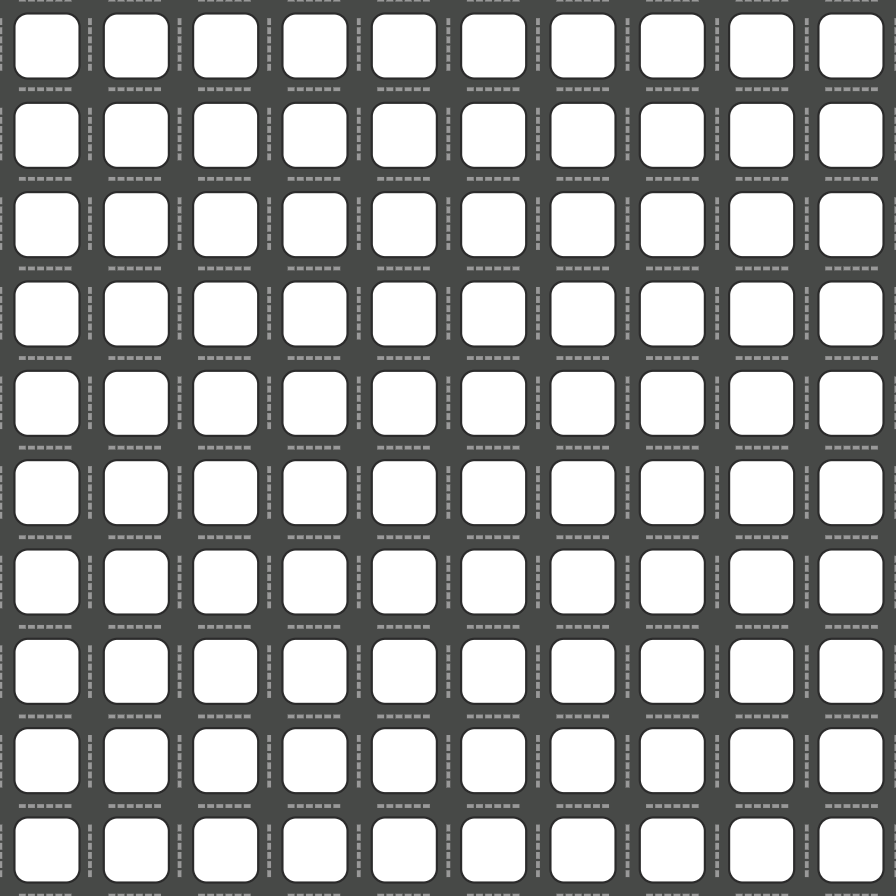
Give the GLSL for this pattern, as a Shadertoy shader.

```glsl
float boxDistance(vec2 p, vec2 halfSize, float radius) {
    vec2 d = abs(p) - halfSize + radius;
    return length(max(d, 0.0)) + min(max(d.x, d.y), 0.0) - radius;
}

float coverage(float distanceToEdge, float pixel) {
    return clamp(0.5 - distanceToEdge / pixel, 0.0, 1.0);
}

// Six lane dashes along x, centred on the origin
float dashDistance(vec2 p) {
    float dashCentre = 0.102 * clamp(floor(p.x / 0.102) + 0.5, -2.5, 2.5);
    return boxDistance(p - vec2(dashCentre, 0.0), vec2(0.038, 0.021), 0.0);
}

void mainImage(out vec4 fragColor, in vec2 fragCoord) {
    vec2 uv = fragCoord / iResolution.y;
    float pixel = 10.0 / iResolution.y;

    // Asphalt
    vec3 colour = vec3(0.28, 0.285, 0.28);

    // Lane dashes, halfway between crossings
    vec2 lane = uv * 10.0 - 0.004;
    vec2 middle = fract(lane) - 0.5;
    vec2 centreLine = fract(lane + 0.5) - 0.5;
    float dashes = min(dashDistance(vec2(middle.x, centreLine.y)),
                       dashDistance(vec2(middle.y, centreLine.x)));
    colour = mix(colour, vec3(0.6), coverage(dashes, pixel));

    // City blocks with dark kerbs, spaced slightly tighter than the lanes
    vec2 block = fract((uv - vec2(0.5011, 0.5)) * 10.03) - 0.5;
    float blockEdge = boxDistance(block, vec2(0.352), 0.14);
    colour = mix(colour, vec3(0.17), coverage(blockEdge - 0.025, pixel));
    colour = mix(colour, vec3(1.0), coverage(blockEdge, pixel));

    fragColor = vec4(colour, 1.0);
}
```
